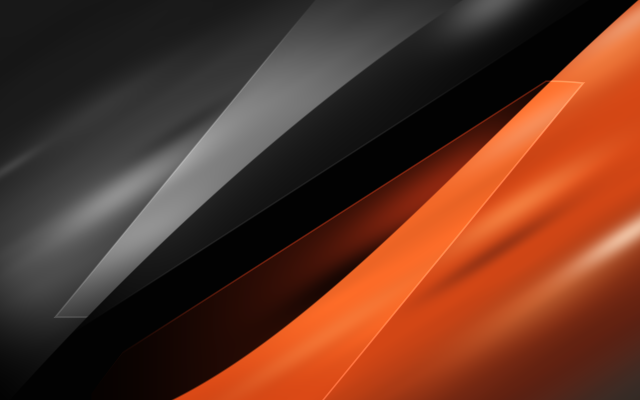
Reproduce this background procedurally as a Shadertoy shader.

```glsl
#define GRAIN_DIR vec2(0.842, 0.539)
#define GRAIN_AMOUNT 0.22
#define RIM_WIDTH 0.0022
#define ORANGE vec3(0.81, 0.27, 0.08)
#define GLASS_ORANGE vec3(0.96, 0.42, 0.16)
#define PEACH vec3(0.97, 0.57, 0.31)
#define CREAM vec3(1.00, 0.85, 0.73)
#define EMBER vec3(0.38, 0.13, 0.07)
#define ASH vec3(0.21, 0.17, 0.15)
#define RED vec3(0.62, 0.17, 0.07)

float hash(vec2 p) {
    return fract(sin(dot(p, vec2(127.1, 311.7))) * 43758.5453);
}

float noise(vec2 p) {
    vec2 i = floor(p), f = fract(p);
    f = f * f * (3.0 - 2.0 * f);
    return mix(mix(hash(i), hash(i + vec2(1, 0)), f.x),
               mix(hash(i + vec2(0, 1)), hash(i + vec2(1, 1)), f.x), f.y);
}

// x runs along the grain, y across it
vec2 toGrain(vec2 p) {
    return vec2(dot(p, GRAIN_DIR), dot(p, vec2(-GRAIN_DIR.y, GRAIN_DIR.x)));
}

float brushed(vec2 p) {
    vec2 g = toGrain(p) * vec2(1.8, 10.0);
    float sum = 0.0, amp = 0.55;
    for (int i = 0; i < 3; i++) {
        sum += amp * (noise(g) - 0.5);
        g = g * vec2(1.6, 2.1) + 7.3;
        amp *= 0.5;
    }
    return sum;
}

// Soft elliptical glow stretched along the grain
float streak(vec2 p, vec2 centre, float len, float width) {
    vec2 g = toGrain(p - centre) / vec2(len, width);
    return exp(-dot(g, g));
}

// Signed distance above the line y = slope * x + offset
float aboveLine(vec2 p, float slope, float offset) {
    return (p.y - slope * p.x - offset) / sqrt(1.0 + slope * slope);
}

float fill(float d) {
    float aa = 1.0 / iResolution.y;
    return smoothstep(-aa, aa, d);
}

float rim(float d) {
    return 1.0 - smoothstep(0.0, max(RIM_WIDTH, 1.5 / iResolution.y), abs(d));
}

float greySheet(vec2 p) {
    float v = 0.09 + 0.19 * streak(p, vec2(0.42, 0.60), 0.62, 0.18);
    v += 0.12 * streak(p, vec2(0.12, 0.33), 0.26, 0.13);
    v += 0.24 * streak(p, vec2(0.31, 0.52), 0.22, 0.042);
    v += 0.08 * streak(p, vec2(0.23, 0.72), 0.26, 0.04);
    v += 0.10 * streak(p, vec2(0.02, 0.58), 0.09, 0.012);
    v -= 0.09 * streak(p, vec2(0.45, 0.67), 0.17, 0.022);
    v *= smoothstep(-0.1, 0.4, p.x + p.y);
    return v * (1.0 + 1.6 * GRAIN_AMOUNT * brushed(p));
}

vec3 orangeSheet(vec2 p, float glass) {
    float across = toGrain(p).y;
    vec3 col = mix(EMBER, ORANGE, smoothstep(-0.72, -0.36, across));
    col = mix(ASH, col, smoothstep(-0.86, -0.66, across));
    col = mix(col, PEACH, 0.60 * streak(p, vec2(1.54, 0.87), 0.28, 0.06));
    col = mix(col, CREAM, 0.45 * streak(p, vec2(1.60, 0.96), 0.18, 0.03));
    col = mix(col, PEACH, 0.65 * streak(p, vec2(1.29, 0.48), 0.22, 0.032));
    col = mix(col, EMBER, 0.50 * streak(p, vec2(1.23, 0.365), 0.21, 0.022));
    col = mix(col, PEACH, 0.45 * streak(p, vec2(1.38, 0.27), 0.26, 0.05));
    col = mix(col, CREAM, 0.85 * streak(p, vec2(1.58, 0.42), 0.17, 0.028));
    // Lighter pane lying over the sheet
    vec3 pane = mix(ORANGE, GLASS_ORANGE, smoothstep(0.0, 0.25, p.y));
    pane = mix(pane, CREAM, 0.38 * streak(p, vec2(1.34, 0.69), 0.20, 0.035));
    pane = mix(pane, PEACH, 0.45 * streak(p, vec2(0.83, 0.17), 0.28, 0.025));
    col = mix(col, pane, 0.85 * glass);
    return col * (1.0 + GRAIN_AMOUNT * brushed(p + 3.0));
}

void mainImage(out vec4 fragColor, in vec2 fragCoord) {
    vec2 p = fragCoord / iResolution.y;

    // Boundaries of the sheets and panes
    float greyEdge = (p.y + 0.027 - p.x * (1.117 - 0.198 * p.x)) * 0.75;
    float bend = 0.2915 - 0.2507 * (p.x - 1.2);
    float orangeEdge = ((p.x - 0.431) * (0.7235 + (p.x - 0.894) * bend) - p.y) * 0.73;
    float greyPane = min(-aboveLine(p, 1.219, 0.039), p.y - 0.207);
    float darkEdge = aboveLine(p, 0.645, 0.050);
    float redEdge = -aboveLine(p, 0.641, -0.078);
    float paneSide = aboveLine(p, 1.218, -0.984);
    float paneTop = 0.797 - 0.6 * (p.x - 1.37) * (p.x - 1.37) - p.y;
    float orangePane = min(min(paneSide, paneTop), min(redEdge, p.x - 0.229));

    // Charcoal pane over black
    float charcoal = 0.035 + 0.10 * exp(-max(-greyEdge, 0.0) * 9.0);
    charcoal *= smoothstep(0.1, 0.5, p.x) * (1.0 - 0.6 * smoothstep(0.9, 1.5, p.x));
    charcoal += 0.30 * streak(p, vec2(1.24, 1.0), 0.14, 0.055);
    float value = mix(0.008, charcoal, fill(darkEdge));
    value += 0.08 * rim(darkEdge) * smoothstep(0.2, 0.5, p.x) * (1.0 - smoothstep(0.9, 1.4, p.x));

    // Grey sheet and its bright pane
    float paneFade = smoothstep(0.12, 0.45, p.y) * (1.0 - smoothstep(0.72, 1.05, p.y));
    float glow = 0.20 + 0.10 * streak(p, vec2(0.38, 0.42), 0.22, 0.05);
    float grey = greySheet(p) + fill(greyPane) * (0.04 + glow * paneFade);
    grey += 0.12 * rim(greyPane) * (1.0 - smoothstep(0.8, 1.0, p.y));
    vec3 col = vec3(mix(value, grey, fill(greyEdge)));

    // Translucent red pane
    vec3 red = RED * (0.04 + 0.26 * smoothstep(0.2, 0.8, p.x));
    red = mix(red, RED, 0.85 * streak(p, vec2(1.10, 0.53), 0.30, 0.065));
    red *= 1.0 - 0.6 * streak(p, vec2(0.86, 0.31), 0.20, 0.035);
    red *= 1.0 - 0.7 * smoothstep(1.15, 1.42, p.x);
    col = mix(col, red, fill(orangePane));
    col += RED * 0.55 * rim(orangePane) * smoothstep(0.2, 0.7, p.x);

    // Orange sheet in front
    vec3 orange = orangeSheet(p, fill(orangePane)) + 0.16 * rim(orangePane);
    col = mix(col, orange, fill(orangeEdge));
    fragColor = vec4(clamp(col, 0.0, 1.0), 1.0);
}
```
